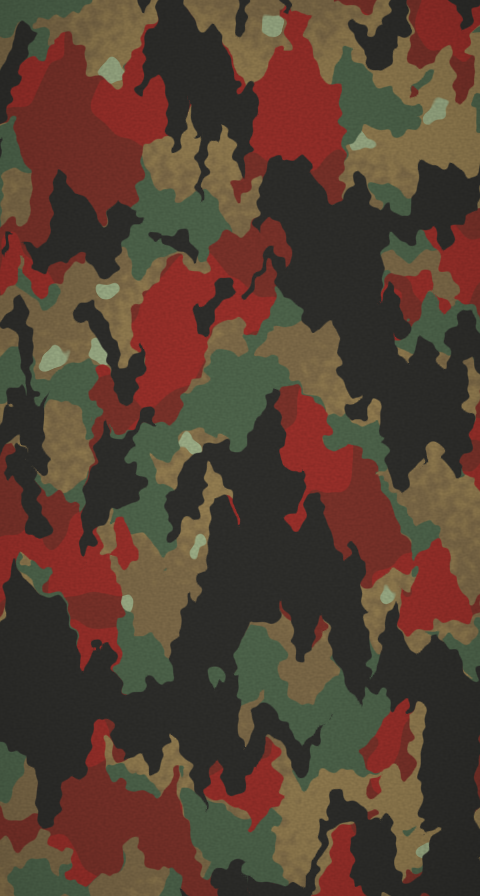
This pattern is drawn by a Shadertoy shader. Its source:

```glsl
// Woodland camouflage cloth: tan ground under green, red and dripping black patches.

float hash(vec2 p) {
    vec3 q = fract(p.xyx * 0.1031);
    q += dot(q, q.yzx + 33.33);
    return fract((q.x + q.y) * q.z);
}

// Dot product of a random unit gradient with the offset from its lattice corner
float corner(vec2 cell, vec2 offset) {
    float angle = 6.2832 * hash(cell);
    return dot(vec2(cos(angle), sin(angle)), offset);
}

float gradientNoise(vec2 p) {
    vec2 i = floor(p), f = fract(p);
    vec2 u = f * f * f * (f * (f * 6.0 - 15.0) + 10.0);
    vec2 e = vec2(0, 1);
    return mix(mix(corner(i, f), corner(i + e.yx, f - e.yx), u.x),
               mix(corner(i + e, f - e), corner(i + 1.0, f - 1.0), u.x), u.y);
}

float blobs(vec2 p) {
    return gradientNoise(p) + 0.5 * gradientNoise(p * 2.0 + 17.3)
         + 0.2 * gradientNoise(p * 4.0 + 41.7);
}

// Patch heights for green, red, black; positive means inside
vec3 patches(vec2 p) {
    // Small notches along the edges
    p += 0.011 * vec2(gradientNoise(p * 65.0), gradientNoise(p * 65.0 + 90.0));
    // Vertical runs, strongest in black
    vec2 drip = vec2(0, gradientNoise(p * vec2(28, 6) + 7.0));
    return vec3(
        blobs((p + 0.03 * drip) * vec2(8.0, 9.5) + 23.4) - 0.08,
        blobs((p + 0.05 * drip) * vec2(8.0, 6.5) + 61.8) - 0.077,
        blobs((p + 0.10 * drip) * vec2(8.5, 5.8) + 104.2) - 0.121);
}

float cover(float height) {
    return smoothstep(-0.8, 0.8, height / max(fwidth(height), 1e-5));
}

// Sparse pale flecks, kept to open ground
float flecks(vec2 p) {
    float mask = 0.0;
    for (int y = -1; y <= 1; y++)
    for (int x = -1; x <= 1; x++) {
        vec2 cell = floor(p / 0.09) + vec2(x, y);
        vec2 centre = (cell + 0.2 + 0.6 * vec2(hash(cell + 3.7), hash(cell + 8.1))) * 0.09;
        vec3 h = patches(centre);
        if (max(h.x, max(h.y, h.z)) > -0.06) continue;
        vec2 d = p - centre;
        float tilt = 3.1416 * hash(cell + 5.3);
        d = mat2(cos(tilt), -sin(tilt), sin(tilt), cos(tilt)) * d;
        float edge = length(d * vec2(0.8, 1.25)) + 0.012 * gradientNoise(p * 60.0 + 11.0);
        float radius = mix(0.009, 0.016, hash(cell + 1.9));
        mask = max(mask, 1.0 - smoothstep(-0.0012, 0.0012, edge - radius));
    }
    return mask;
}

void mainImage(out vec4 fragColor, in vec2 fragCoord) {
    vec2 p = fragCoord / iResolution.y;
    vec2 uv = fragCoord / iResolution.xy;
    vec3 height = patches(p);

    // Ground with soft tonal drift
    float drift = gradientNoise(p * 5.0 + 31.0) + 0.4 * gradientNoise(p * 90.0);
    vec3 color = mix(vec3(0.45, 0.38, 0.26), vec3(0.53, 0.45, 0.29),
                     smoothstep(-0.2, 0.25, drift));
    color = mix(color, vec3(0.56, 0.62, 0.48), flecks(p));

    // Printed patches; red carries a second, brighter overprint
    float overprint = cover(blobs(p * vec2(7.0, 6.0) + 147.0) - 0.07);
    vec3 red = mix(vec3(0.44, 0.18, 0.15), vec3(0.55, 0.17, 0.15), overprint);
    color = mix(color, vec3(0.28, 0.36, 0.27), cover(height.x));
    color = mix(color, red, cover(height.y));
    color = mix(color, vec3(0.165, 0.165, 0.155), cover(height.z));

    // Woven grain and gentle falloff toward the borders
    float grain = gradientNoise(p * 330.0) + gradientNoise(p * vec2(210, 420) + 50.0);
    color *= 1.0 + 0.06 * grain;
    color *= 1.05 - 0.2 * dot(uv - 0.5, uv - 0.5) * 1.6;
    fragColor = vec4(color, 1.0);
}
```
